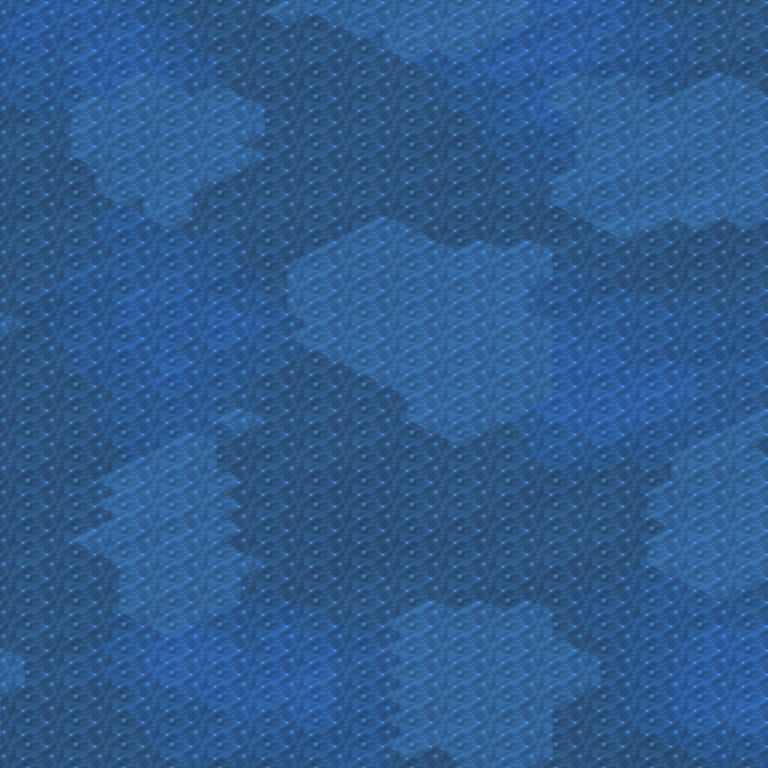
Write a three.js fragment shader that draws this pattern.

```glsl
// Isometric water map: diamond tiles, some extruded into hexagons, carry
// shallow, blue or deep water chosen by warped wave fields. A fine ripple of
// sloping rows, flecks and bright glints repeats on every tile.
#define TILE vec2(0.0625, 0.03125)
#define EDGE 0.0022
#define SHALLOW_LEVEL 0.72
#define BLUE_LEVEL 0.75
#define WARP vec2(0.18, 0.10)
#define RAGGED 1.0
#define WEAVE 0.16
#define SPECKLE 0.22
#define ROWS 0.035
#define BAND 0.09
#define GLINT_SIZE vec2(0.0025, 0.0018)
#define DASH_SIZE vec2(0.0060, 0.0013)

varying vec2 vUv;

const float TAU = 6.2831853;
const vec3 DEEP = vec3(0.172, 0.323, 0.487);
const vec3 BLUE = vec3(0.168, 0.341, 0.553);
const vec3 VIVID = vec3(0.174, 0.360, 0.610);
const vec3 SHALLOW = vec3(0.200, 0.390, 0.597);
const vec3 GLINT = vec3(0.31, 0.60, 0.93);

float hash(vec2 p) {
  return fract(sin(dot(p, vec2(127.1, 311.7))) * 43758.5453);
}

// Value noise that repeats after the given number of cells
float noise(vec2 p, vec2 period) {
  vec2 i = mod(floor(p), period), f = fract(p);
  vec2 j = mod(i + 1.0, period);
  f = f * f * (3.0 - 2.0 * f);
  return mix(mix(hash(i), hash(vec2(j.x, i.y)), f.x),
             mix(hash(vec2(i.x, j.y)), hash(j), f.x), f.y);
}

float noise(vec2 p) {
  return noise(p, vec2(512.0));
}

// Canvas position to tile coordinates and back
vec2 toTile(vec2 p) {
  p /= TILE;
  return vec2(p.x + p.y, p.x - p.y);
}

vec2 toCanvas(vec2 q) {
  return 0.5 * TILE * vec2(q.x + q.y, q.x - q.y);
}

// Diamond swept downwards by twice the half height h
float tileDistance(vec2 r, float h) {
  r = abs(r + vec2(0.0, h));
  r.y = max(r.y - h, 0.0);
  float slant = (dot(r, TILE.yx) - 0.5 * TILE.x * TILE.y) / length(TILE);
  return max(slant, r.x - 0.5 * TILE.x);
}

// Water kind of a tile: x shallow, y blue, z vivid
vec3 waterKind(vec2 c) {
  vec2 bend = vec2(noise(c * 4.0 + 3.7), noise(c * 4.0 + 17.3)) - 0.5;
  vec2 w = c + WARP * bend;
  float rough = RAGGED * (noise(c * vec2(13.0, 24.0) + 40.0) - 0.5);
  rough += 0.35 * (hash(floor(c * 128.0 + 0.5)) - 0.5);
  vec2 a = TAU * (w - vec2(0.58, 0.59)) / vec2(0.78, 0.48);
  float shallow = 2.0 * cos(a.x) * cos(a.y) + rough + 0.8 * bend.x;
  vec2 b = w + 0.08 * bend.yx - vec2(0.30, 0.14);
  float blue = cos(TAU * (b.x / 0.66 + b.y * 0.4)) + cos(TAU * b.y / 0.42) - rough;
  return vec3(step(SHALLOW_LEVEL, shallow),
              smoothstep(BLUE_LEVEL - 0.3, BLUE_LEVEL + 0.3, blue),
              smoothstep(1.60, 1.75, blue));
}

// Glints and dashes repeated on every tile
float ripple(vec2 q) {
  vec2 along = normalize(TILE);
  float light = 0.0;
  for (int k = 0; k < 6; k++) {
    float n = float(k);
    vec2 centre = vec2(hash(vec2(n, 5.0)), (n + 0.5) / 6.0);
    vec2 r = toCanvas(fract(q - centre + 0.5) - 0.5);
    vec2 g = r / GLINT_SIZE;
    bool bright = mod(n, 3.0) < 0.5;
    light += (bright ? 0.85 : 0.22) * exp(-dot(g, g));
    r -= 0.004 * along;
    vec2 s = vec2(dot(r, along), along.x * r.y - along.y * r.x) / DASH_SIZE;
    light += (bright ? 0.26 : 0.12) * exp(-dot(s, s));
  }
  return min(light, 1.0);
}

void main() {
  vec2 q = toTile(vUv);

  // Overlay the nearby tiles
  vec3 kind = vec3(0.0);
  for (int j = -1; j <= 1; j++) {
    for (int i = -1; i <= 1; i++) {
      vec2 centre = toCanvas(floor(q) + vec2(float(i), float(j)) + 0.5);
      float h = 0.5 * TILE.y * step(0.45, noise(centre * 9.0 + 9.0));
      float cover = 1.0 - smoothstep(0.0, EDGE, tileDistance(vUv - centre, h));
      kind = max(kind, waterKind(centre) * cover);
    }
  }
  vec3 color = mix(mix(DEEP, BLUE, kind.y), VIVID, kind.z);
  color = mix(color, SHALLOW, kind.x);

  // Broad sloping bands, then rows, weave and flecks that repeat per tile
  vec2 sloped = vec2(vUv.x + 0.35 * vUv.y, vUv.y - 0.35 * vUv.x);
  float band = noise(sloped * vec2(7.0, 38.0)) - 0.5;
  float row = cos(TAU * (2.0 * q.y - 0.17));
  float weave = noise(q * vec2(6.0, 12.0), vec2(6.0, 12.0)) - 0.5;
  float speckle = noise(vUv / TILE * vec2(14.0, 10.0), vec2(14.0, 10.0)) - 0.5;
  color *= 1.0 + BAND * band + ROWS * row + WEAVE * weave + SPECKLE * speckle;
  color = mix(color, GLINT, 0.88 * ripple(q));
  gl_FragColor = vec4(color, 1.0);
}
```
